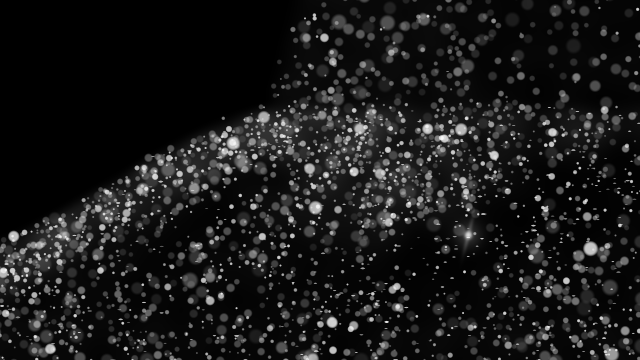
This background is drawn by a Shadertoy shader. Its source:

```glsl
// Drifting silver dust on black: a curved ridge of bright grains, a dim plume
// above it and a dark valley of thin glints. Jittered grids of soft discs are
// layered by size; smooth region masks decide where each layer appears.

const float EXPOSURE = 1.6;
const vec4 HAZE = vec4(0.085, 0.018, 0.022, 0.003); // per region, see regions()
const vec2 CLUMP_CENTER = vec2(1.06, 0.49);
const vec2 CLUMP_SIZE = vec2(0.27, 0.15);
const float CREST_DEPTH = 0.075;
const float CREST_WIDTH = 0.075;
const float VALLEY_WIDTH = 0.12;
const float CLUSTER_SCALE = 9.0;
const vec2 STAR_POS = vec2(1.301, 0.347);
const float STAR_TILT = 0.25;

vec3 hash3(vec2 p) {
    vec3 q = fract(vec3(p.xyx) * vec3(0.1031, 0.1030, 0.0973));
    q += dot(q, q.yxz + 33.33);
    return fract((q.xxy + q.yzz) * q.zyx);
}

float gradientNoise(vec2 p) {
    vec2 i = floor(p), f = fract(p);
    vec2 u = f * f * (3.0 - 2.0 * f);
    vec4 corner;
    for (int k = 0; k < 4; k++) {
        vec2 o = vec2(k & 1, k >> 1);
        float a = 6.2832 * hash3(i + o + 71.0).x;
        corner[k] = dot(vec2(cos(a), sin(a)), f - o);
    }
    return mix(mix(corner.x, corner.y, u.x), mix(corner.z, corner.w, u.x), u.y);
}

float bell(float x) { return exp(-x * x); }

float ridgeHeight(float x) {
    return 0.28 + 0.44 * smoothstep(-0.25, 0.85, x);
}

// Strength of crest, body, plume and valley at a point
vec4 regions(vec2 p) {
    float depth = ridgeHeight(p.x) - p.y;
    float inside = smoothstep(-0.015, 0.04, depth);

    float valley = bell((p.y - 0.20 - 0.42 * (p.x - 1.0)) / VALLEY_WIDTH)
                 * smoothstep(0.75, 1.15, p.x) * inside;

    float crest = bell((depth - CREST_DEPTH) / CREST_WIDTH)
                * mix(1.0, 0.45, smoothstep(0.85, 1.2, p.x));
    crest += 0.75 * bell(length((p - CLUMP_CENTER) / CLUMP_SIZE));
    crest = min(crest, 1.0) * inside * (1.0 - 0.7 * valley);

    float near = max(smoothstep(0.6, 0.05, p.x), 0.6 * smoothstep(0.4, 0.1, p.y));
    float body = inside * (0.6 + 0.4 * near) * (1.0 - 0.85 * valley);

    float plumeEdge = 0.74 + 0.25 * max(p.y - 0.75, 0.0);
    float plume = smoothstep(-0.01, 0.06, p.x - plumeEdge) * (1.0 - inside)
                * mix(1.0, 0.5, smoothstep(1.2, 1.4, p.x));
    return vec4(crest, body, plume, valley);
}

// One layer of discs; weights set how often each region holds a disc
float grains(vec2 p, float cell, vec2 radii, float squash, float gain, vec4 weights) {
    vec2 base = floor(p / cell);
    float seed = 1000.0 * cell + 300.0 * squash;
    float light = 0.0;
    for (int y = -1; y <= 1; y++)
    for (int x = -1; x <= 1; x++) {
        vec2 id = base + vec2(x, y);
        vec3 place = hash3(id + seed);
        vec3 look = hash3(id + seed + 157.0);
        vec2 center = (id + place.xy) * cell;
        float cluster = 1.0 + 1.2 * gradientNoise(center * CLUSTER_SCALE);
        float chance = dot(weights, regions(center)) * cluster;
        if (place.z > chance) continue;

        float radius = mix(radii.x, radii.y, look.x * look.x);
        float soft = max(0.3 * radius, 0.8 / iResolution.y);
        float dist = length((p - center) * vec2(1.0, squash));
        float disc = 1.0 - smoothstep(radius - soft, radius + soft, dist);
        light += disc * gain * mix(0.25, 1.0, look.y * look.y);
    }
    return light;
}

// Small glint with a soft halo and a slanted streak
float star(vec2 p) {
    vec2 d = p - STAR_POS;
    float streak = bell((d.x - STAR_TILT * d.y) / 0.006) * bell(d.y / 0.045);
    return 0.9 * bell(length(d) / 0.009) + 0.12 * bell(length(d) / 0.035) + 0.15 * streak;
}

void mainImage(out vec4 fragColor, in vec2 fragCoord) {
    vec2 p = fragCoord / iResolution.y;

    // Haze lit by the dust
    float light = dot(HAZE, regions(p)) * (1.0 + gradientNoise(p * CLUSTER_SCALE));

    // Out of focus grains
    light += grains(p, 0.050, vec2(0.009, 0.020), 1.0, 0.24, vec4(0.70, 0.70, 0.85, 0.10));
    light += grains(p, 0.035, vec2(0.006, 0.012), 1.0, 0.36, vec4(0.60, 0.60, 0.60, 0.08));
    // Bright grains, from fine to large
    light += grains(p, 0.018, vec2(0.002, 0.0045), 1.0, 1.10, vec4(0.45, 0.25, 0.04, 0.15));
    light += grains(p, 0.033, vec2(0.005, 0.010), 1.0, 0.95, vec4(0.55, 0.35, 0.10, 0.08));
    light += grains(p, 0.085, vec2(0.010, 0.018), 1.0, 1.00, vec4(0.30, 0.35, 0.25, 0.10));
    // Flat glints on the valley floor
    light += grains(p, 0.026, vec2(0.003, 0.006), 2.2, 0.90, vec4(0.10, 0.15, 0.00, 0.45));
    light += star(p);

    fragColor = vec4(vec3(1.0 - exp(-EXPOSURE * light)), 1.0);
}
```
